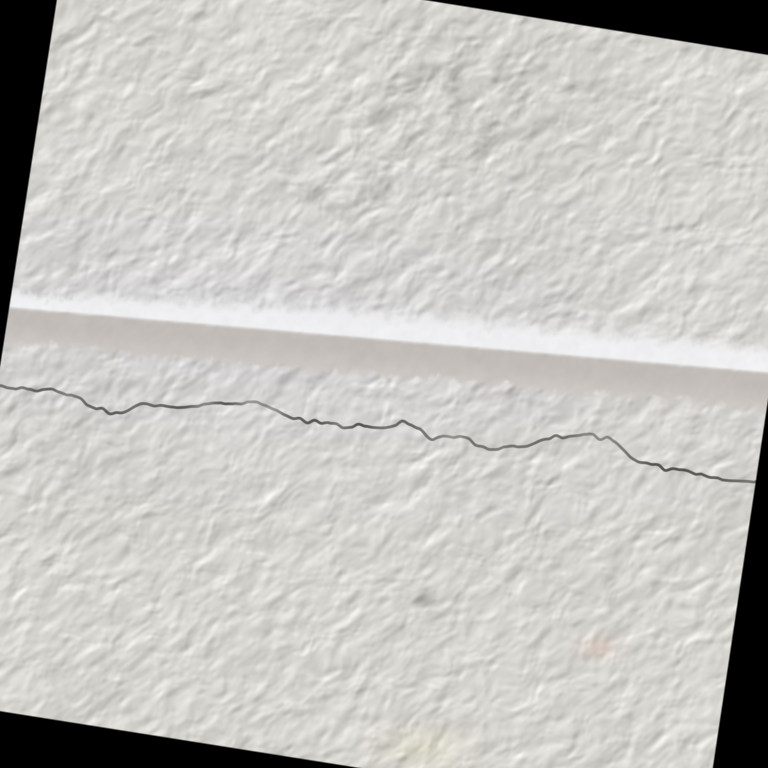
Write a three.js fragment shader that draws this texture.

```glsl
// Tilted panel of pale stucco with a bright ledge and a thin crack, on black.
varying vec2 vUv;

const vec3 WALL = vec3(0.832, 0.824, 0.803);
const vec3 COOL_WALL = vec3(0.825, 0.822, 0.823);
const vec3 LEDGE_LIGHT = vec3(0.945, 0.948, 0.952);
const vec3 LEDGE_SHADE = vec3(0.755, 0.731, 0.712);
const vec3 CRACK = vec3(0.27, 0.26, 0.25);
const vec2 TO_LIGHT = vec2(-0.6, 0.8);

float hash(vec2 p) {
  vec3 q = fract(vec3(p.xyx) * 0.1031);
  q += dot(q, q.yzx + 33.33);
  return fract((q.x + q.y) * q.z);
}

float noise(vec2 p) {
  vec2 cell = floor(p), f = fract(p);
  f = f * f * (3.0 - 2.0 * f);
  return mix(mix(hash(cell), hash(cell + vec2(1.0, 0.0)), f.x),
             mix(hash(cell + vec2(0.0, 1.0)), hash(cell + 1.0), f.x), f.y);
}

float fbm(vec2 p) {
  float sum = 0.0, gain = 0.5;
  for (int i = 0; i < 4; i++) {
    sum += gain * noise(p);
    p = p * 2.03 + 17.3;
    gain *= 0.5;
  }
  return sum;
}

// Plaster height, with lumps drawn out across the light.
float plaster(vec2 p) {
  vec2 warped = p + 0.012 * vec2(noise(p * 31.0), noise(p * 31.0 + 40.0));
  vec2 along = vec2(-TO_LIGHT.y, TO_LIGHT.x);
  vec2 q = vec2(dot(warped, along) * 0.62, dot(warped, TO_LIGHT)) + 5.0;
  return 0.6 * noise(q * 58.0) + 0.4 * noise(q * 112.0) + 0.16 * noise(q * 215.0);
}

float relief(vec2 p) {
  return plaster(p) - plaster(p + TO_LIGHT * 0.005);
}

float blob(vec2 p, vec2 center, vec2 radius) {
  vec2 d = (p - center) / radius;
  return exp(-dot(d, d));
}

// Negative rise makes the crack fall between two positions.
float bend(float x, float start, float end, float rise) {
  return rise * smoothstep(start, end, x);
}

float crackHeight(float x) {
  float y = 0.495 + bend(x, 0.06, 0.15, -0.034) + bend(x, 0.155, 0.19, 0.012);
  y += bend(x, 0.32, 0.42, -0.026) + bend(x, 0.545, 0.565, -0.017);
  y += bend(x, 0.565, 0.645, -0.010) + bend(x, 0.645, 0.75, 0.011);
  y += bend(x, 0.79, 0.84, -0.039) + bend(x, 0.89, 0.927, -0.016);
  return y + 0.009 * (noise(vec2(x * 38.0, 3.0)) - 0.5)
           + 0.005 * (noise(vec2(x * 105.0, 9.0)) - 0.5);
}

float crackMask(vec2 p) {
  float e = 0.001;
  float slope = (crackHeight(p.x + e) - crackHeight(p.x - e)) / (2.0 * e);
  float d = abs(p.y - crackHeight(p.x)) / sqrt(1.0 + slope * slope);
  float strength = mix(0.5, 1.0, noise(vec2(p.x * 34.0, 21.0)));
  return strength * (1.0 - smoothstep(0.0006, 0.0030, d));
}

float panelMask(vec2 p) {
  float left = p.x - 0.074 + 0.155 * (1.0 - p.y);
  float right = 1.0 - 0.15 * (0.479 - p.y) - p.x;
  float top = 1.0 - 0.16 * (p.x - 0.553) - p.y;
  float bottom = p.y - 0.074 + 0.158 * p.x;
  return smoothstep(-0.0015, 0.0015, min(min(left, right), min(top, bottom)));
}

vec3 wallColor(vec2 p, float ledgeY) {
  float stain = blob(p, vec2(0.59, 0.855), vec2(0.10, 0.065))
              + 0.7 * blob(p, vec2(0.46, 0.75), vec2(0.10, 0.05));
  float cool = blob(p, vec2(0.3, ledgeY), vec2(0.6, 0.16));
  vec3 color = mix(WALL, COOL_WALL, cool);
  color += 0.06 * (fbm(p * 9.0) - 0.47) + 0.035 * (fbm(p * 95.0) - 0.47);
  color += relief(p) * (0.30 + 0.10 * stain);
  color -= 0.13 * stain * smoothstep(0.40, 0.72, fbm(p * 32.0 + 7.0));
  color -= 0.13 * blob(p, vec2(0.553, 0.217), vec2(0.014, 0.011));
  color += vec3(0.03, -0.025, -0.035) * blob(p, vec2(0.78, 0.157), vec2(0.02, 0.012));
  return color + vec3(0.04, 0.035, 0.0) * blob(p, vec2(0.55, 0.025), vec2(0.05, 0.025));
}

// Bright upper face, beige underside and ragged plaster at both borders.
vec3 addLedge(vec3 color, vec2 p, float d) {
  float grain = fbm(p * vec2(85.0, 60.0)) - 0.47;
  float rise = mix(0.024, 0.042, smoothstep(0.0, 0.45, p.x));
  float light = smoothstep(-0.003, 0.003, d)
              * (1.0 - smoothstep(rise * 0.45, rise * 1.2, d + grain * 0.025));
  float under = smoothstep(-0.052, -0.039, d + grain * 0.024)
              * (1.0 - smoothstep(-0.004, 0.004, d));
  vec3 shade = LEDGE_SHADE + 0.045 * smoothstep(-0.012, -0.05, d) + 0.035 * grain;
  color = mix(color, LEDGE_LIGHT + 0.05 * grain, 0.95 * light);
  return mix(color, shade, 0.94 * under);
}

void main() {
  float ledgeY = 0.600 - 0.086 * vUv.x;
  vec3 color = wallColor(vUv, ledgeY);
  color = addLedge(color, vUv, vUv.y - ledgeY);
  color = mix(color, CRACK, 0.9 * crackMask(vUv));
  gl_FragColor = vec4(clamp(color, 0.0, 1.0) * panelMask(vUv), 1.0);
}
```
